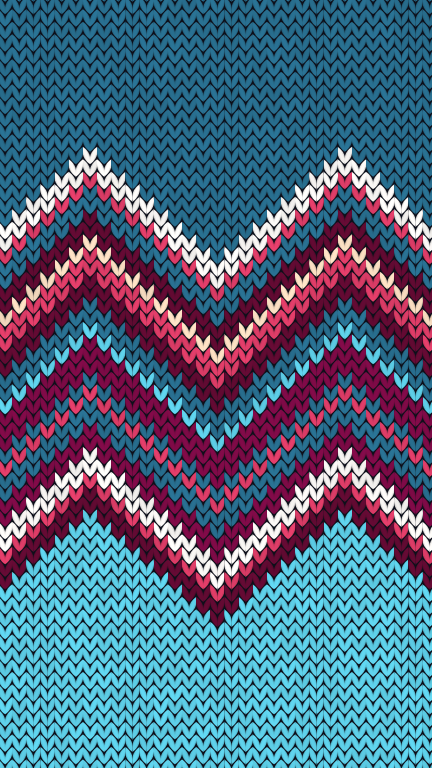
Write a Shadertoy shader that draws this pattern.

```glsl
// Knitted fabric with a zigzag of coloured bands between teal and cyan fields.
// Each stitch is a pair of mirrored, tilted lenses; its colour comes from its
// row number after subtracting a triangle wave over the columns.
#define COLUMN_WIDTH 0.01843
#define ROW_HEIGHT 0.01628
#define PEAK vec2(0.1172, 0.2025)
#define HALF_PERIOD 9.0
#define LEAF_LENGTH 0.0120
#define LEAF_WIDTH 0.0039
#define LEAF_TILT 0.38
#define YARN_VARIATION 0.08

const vec3 INK = vec3(0.05, 0.06, 0.10);
const vec3 TEAL = vec3(0.16, 0.44, 0.57);
const vec3 CYAN = vec3(0.37, 0.82, 0.92);
const vec3 WINE = vec3(0.39, 0.04, 0.20);
const vec3 MAGENTA = vec3(0.50, 0.04, 0.28);
const vec3 PINK = vec3(0.88, 0.24, 0.41);
const vec3 CREAM = vec3(0.98, 0.87, 0.76);
const vec3 WHITE = vec3(0.98, 0.97, 0.96);

float hash(vec2 cell) {
    vec3 p = fract(vec3(cell.xyx) * 0.1031);
    p += dot(p, p.yzx + 33.33);
    return fract((p.x + p.y) * p.z);
}

// Yarn colour by band row, counted downwards from the first white row
vec3 bandColor(float row) {
    if (row < -0.5) return TEAL;
    if (row < 1.5) return WHITE;
    if (row < 2.5) return PINK;
    if (row < 4.5) return TEAL;
    if (row < 6.5) return WINE;
    if (row < 7.5) return CREAM;
    if (row < 9.5) return PINK;
    if (row < 11.5) return WINE;
    if (row < 13.5) return TEAL;
    if (row < 14.5) return CYAN;
    if (row < 17.5) return MAGENTA;
    if (row < 18.5) return TEAL;
    if (row < 19.5) return PINK;
    if (row < 21.5) return TEAL;
    if (row < 23.5) return MAGENTA;
    if (row < 25.5) return WHITE;
    if (row < 26.5) return PINK;
    if (row < 28.5) return WINE;
    return CYAN;
}

// Approximate distance to a lens lying along the y axis
float lensDistance(vec2 p) {
    float t = p.y / LEAF_LENGTH;
    float slope = 2.0 * LEAF_WIDTH * t / LEAF_LENGTH;
    return (abs(p.x) - LEAF_WIDTH * (1.0 - t * t)) / sqrt(1.0 + slope * slope);
}

void mainImage(out vec4 fragColor, in vec2 fragCoord) {
    float pixel = 1.0 / iResolution.y;
    vec2 pos = fragCoord * pixel;
    pos.y = 1.0 - pos.y;

    // Stitch column and its depth in the zigzag
    float column = floor((pos.x - PEAK.x) / COLUMN_WIDTH + 0.5);
    float across = pos.x - PEAK.x - column * COLUMN_WIDTH;
    float depth = abs(mod(column + HALF_PERIOD, 2.0 * HALF_PERIOD) - HALF_PERIOD);
    float nearestRow = floor((pos.y - PEAK.y) / ROW_HEIGHT + 0.5);

    vec2 axis = vec2(sin(LEAF_TILT), -cos(LEAF_TILT));
    vec2 side = vec2(cos(LEAF_TILT), sin(LEAF_TILT));
    vec3 color = INK;

    // Neighbouring stitches, whose tips nest into each other
    for (int i = -1; i <= 1; i++) {
        float row = nearestRow + float(i);
        vec2 offset = vec2(abs(across) - 0.25 * COLUMN_WIDTH,
                           pos.y - PEAK.y - row * ROW_HEIGHT);
        vec2 leaf = vec2(dot(offset, side), dot(offset, axis));
        float coverage = clamp(0.5 - lensDistance(leaf) / pixel, 0.0, 1.0);

        // Slight yarn variation and a rounded cross-section
        float shade = 1.0 + YARN_VARIATION * (hash(vec2(column, row) + 100.0) - 0.5);
        shade *= 1.0 - 0.14 * smoothstep(0.3, 1.0, abs(leaf.x) / LEAF_WIDTH);
        color = mix(color, bandColor(row - depth) * shade, coverage);
    }
    fragColor = vec4(color, 1.0);
}
```
